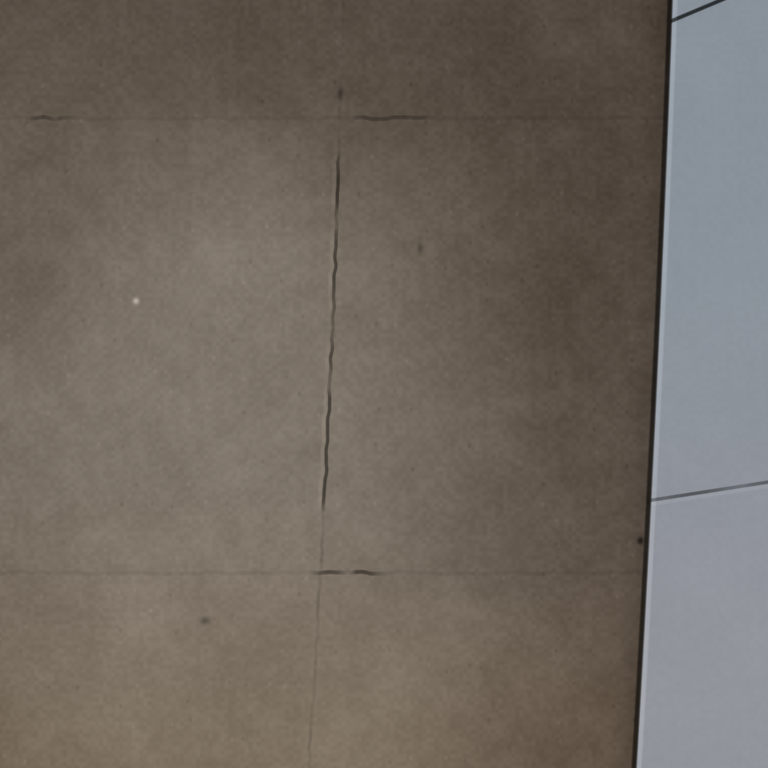
Write a WebGL 1 fragment shader that draws this texture.

```glsl
precision highp float;
// Worn brown concrete slabs beside a pale blue-grey wall strip.
// Smooth light falloffs and value noise shade the concrete; curved
// distance lines draw the seams, the wall edge and its joints.
uniform vec2 u_resolution;

#define DARK_CONCRETE vec3(0.290, 0.248, 0.214)
#define LIGHT_CONCRETE vec3(0.478, 0.440, 0.395)
#define WALL_TOP vec3(0.535, 0.570, 0.605)
#define WALL_BOTTOM vec3(0.570, 0.580, 0.608)
#define SEAM_WIDTH 0.0034
#define SEAM_DEPTH 0.44
#define STAIN_AMOUNT 0.085
#define GRAIN_AMOUNT 0.035
#define GRAIN_SCALE 190.0

float hash(vec2 p) {
  return fract(sin(dot(p, vec2(127.1, 311.7))) * 43758.5453);
}

float noise(vec2 p) {
  vec2 i = floor(p);
  vec2 f = fract(p);
  f = f * f * (3.0 - 2.0 * f);
  return mix(mix(hash(i), hash(i + vec2(1.0, 0.0)), f.x),
             mix(hash(i + vec2(0.0, 1.0)), hash(i + 1.0), f.x), f.y);
}

float fbm(vec2 p) {
  float sum = 0.0;
  float amp = 0.5;
  for (int i = 0; i < 5; i++) {
    sum += amp * noise(p);
    p = p * 2.03 + 17.3;
    amp *= 0.5;
  }
  return sum;
}

// Soft line: 1 on the centre, falling to 0 at the given width
float line(float d, float width) {
  return 1.0 - smoothstep(0.25 * width, width, abs(d));
}

// 1 between a and b, with soft ends
float span(float x, float a, float b) {
  return smoothstep(a - 0.015, a + 0.015, x) * (1.0 - smoothstep(b - 0.015, b + 0.015, x));
}

float glow(vec2 p, vec2 centre, vec2 size) {
  vec2 q = (p - centre) / size;
  return exp(-dot(q, q));
}

// Scattered pits (negative) and chips (positive), at most one per cell
float specks(vec2 p) {
  vec2 cell = floor(p * 42.0);
  vec2 offset = 0.25 + 0.5 * vec2(hash(cell), hash(cell + 31.7));
  float d = length((fract(p * 42.0) - offset) * vec2(1.0, 0.8));
  float pick = hash(cell + 73.1);
  return (step(0.87, pick) - 1.2 * step(pick, 0.10)) * (1.0 - smoothstep(0.03, 0.15, d));
}

vec3 concrete(vec2 p, float edge) {
  // Broad light: dim at the top and toward the wall
  float fromTop = 1.0 - smoothstep(0.66, 0.98, p.y + 0.05 * p.x);
  float fromWall = 1.0 - smoothstep(0.36, 0.86, p.x + 0.05 * p.y);
  float light = mix(0.22, 1.0, fromTop) * mix(0.17, 1.0, fromWall);
  light += 0.14 * glow(p, vec2(0.62, 0.08), vec2(0.20));
  light -= 0.38 * glow(p, vec2(0.0, 0.67), vec2(0.16, 0.12));
  light -= 0.12 * glow(p, vec2(0.0, 0.08), vec2(0.16, 0.20));
  vec3 color = mix(DARK_CONCRETE, LIGHT_CONCRETE, clamp(light + 0.06, 0.0, 1.05));
  color += vec3(0.012, 0.002, -0.012) * (1.0 - smoothstep(0.0, 0.4, p.y));

  // Stains, grain and specks
  color += STAIN_AMOUNT * (fbm(p * 6.5 + 4.0) - 0.48) + 0.045 * (fbm(p * 34.0) - 0.48);
  color += GRAIN_AMOUNT * (noise(p * GRAIN_SCALE) - 0.5) + 0.026 * specks(p);

  // Long vertical seam, with a broken edge and a pale left lip
  float seamX = 0.402 + 0.066 * p.y - 0.021 * p.y * p.y;
  float d = p.x - seamX + 0.0025 * (noise(vec2(p.y * 75.0, 2.0)) - 0.5);
  float wear = 0.35 + 0.65 * smoothstep(0.2, 0.7, noise(vec2(p.y * 28.0, 9.0)));
  wear *= mix(0.35, 1.0, span(p.y, 0.34, 0.80)) * mix(1.0, 0.35, smoothstep(0.84, 0.92, p.y));
  color *= 1.0 - SEAM_DEPTH * wear * line(d, SEAM_WIDTH);
  color += 0.035 * wear * line(d + 0.005, 0.004);

  // Faint cross seams
  float ragged = 0.003 * (noise(vec2(p.x * 70.0, 5.0)) - 0.5);
  float patchy = smoothstep(0.2, 0.75, noise(vec2(p.x * 55.0, 14.0)));
  float upper = 0.05 + 0.20 * patchy * (span(p.x, 0.03, 0.09) + span(p.x, 0.46, 0.56));
  float lower = 0.05 + 0.36 * patchy * span(p.x, 0.415, 0.49);
  color *= 1.0 - upper * line(p.y - 0.846 + ragged, 0.004);
  color *= 1.0 - lower * line(p.y - 0.254 + ragged, 0.004);

  // Distinct pits and one bright chip
  float pits = 0.7 * glow(p, vec2(0.267, 0.192), vec2(0.006, 0.005));
  pits += 0.6 * glow(p, vec2(0.547, 0.677), vec2(0.004, 0.007));
  pits += 0.7 * glow(p, vec2(0.443, 0.878), vec2(0.004, 0.008));
  pits += 1.6 * glow(p, vec2(0.834, 0.296), vec2(0.004, 0.005));
  color = color * (1.0 - 0.4 * pits) + 0.24 * glow(p, vec2(0.177, 0.608), vec2(0.004));
  return color * (1.0 - 0.12 * smoothstep(-0.04, 0.0, p.x - edge));
}

// Pale wall with a thin joint, a dark corner line and a lit rim
vec3 wall(vec2 p, float edge) {
  vec3 color = mix(WALL_BOTTOM, WALL_TOP, smoothstep(0.15, 0.75, p.y));
  color += 0.022 * (fbm(p * 12.0) - 0.48) + 0.012 * (noise(p * GRAIN_SCALE) - 0.5);
  float joint = p.y - 0.349 - 0.155 * (p.x - 0.85);
  float wear = 0.55 + 0.45 * noise(vec2(p.x * 60.0, 3.0));
  color *= 1.0 - 0.42 * wear * line(joint, 0.0035);
  color += 0.03 * line(joint + 0.005, 0.004);
  color *= 1.0 - 0.68 * line(0.92 * (p.y - 0.973 - 0.42 * (p.x - 0.875)), 0.0038);
  return color + 0.07 * line(p.x - edge - 0.004, 0.005);
}

void main() {
  vec2 p = gl_FragCoord.xy / u_resolution;
  float edge = 0.828 + 0.047 * p.y + 0.012 * p.y * (1.0 - p.y);
  float side = smoothstep(-0.002, 0.002, p.x - edge);
  vec3 color = mix(concrete(p, edge), wall(p, edge), side);
  color *= 1.0 - 0.55 * line(p.x - edge + 0.0025, 0.005);
  gl_FragColor = vec4(clamp(color, 0.0, 1.0), 1.0);
}
```
